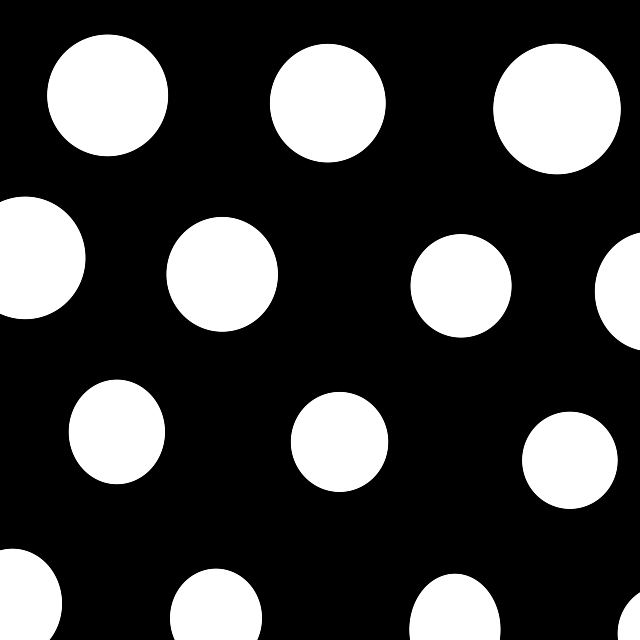
Give the GLSL for this pattern, as a Shadertoy shader.

```glsl
const vec3 BACKGROUND = vec3(0.0);
const vec3 DOT_COLOR = vec3(1.0);
const vec2 SPACING = vec2(0.34, 0.268);        // column and row pitch
const vec2 ORIGIN = vec2(0.02, 0.052);         // centre of dot (0, 0)
const float ROW_SLOPE = -0.035;                // rows sink to the right
const vec2 JITTER = vec2(0.024, 0.013);        // largest shift of a centre
const vec2 WIDTH_RANGE = vec2(0.073, 0.097);   // half width, bottom to top
const vec2 ASPECT_RANGE = vec2(1.14, 0.98);    // height / width, bottom to top
const float SIZE_VARIATION = 0.10;
const float ASPECT_VARIATION = 0.12;
const uint SEED = 37u;

// Integer hash: two values in -1..1 per cell and channel
vec2 hashSigned(ivec2 cell, uint channel) {
    uvec2 v = uvec2(cell + 512) + SEED * (channel + 1u);
    v = v * 1664525u + 1013904223u;
    v.x += v.y * 1664525u;
    v.y += v.x * 1664525u;
    v ^= v >> 16u;
    v.x += v.y * 1664525u;
    v.y += v.x * 1664525u;
    v ^= v >> 16u;
    return vec2(v & 0xffffu) / 32767.5 - 1.0;
}

// Approximate signed distance to an axis-aligned ellipse
float ellipseDistance(vec2 p, vec2 radii) {
    float k = length(p / radii);
    float gradient = length(p / (radii * radii));
    return k * (k - 1.0) / max(gradient, 1e-4);
}

// Alternate rows are staggered by half a column
float rowStart(int row) {
    return ORIGIN.x + 0.5 * SPACING.x * float(row & 1);
}

float dotDistance(vec2 p, ivec2 cell) {
    vec2 center = vec2(rowStart(cell.y), ORIGIN.y) + vec2(cell) * SPACING;
    center.y += ROW_SLOPE * center.x;
    center += JITTER * hashSigned(cell, 0u);

    // Dots grow and become rounder toward the top
    float height = clamp(center.y, 0.0, 1.0);
    vec2 variation = hashSigned(cell, 1u);
    float halfWidth = mix(WIDTH_RANGE.x, WIDTH_RANGE.y, height)
                    * (1.0 + SIZE_VARIATION * variation.x);
    float aspect = mix(ASPECT_RANGE.x, ASPECT_RANGE.y, height)
                 + ASPECT_VARIATION * (1.0 - height) * variation.y;
    return ellipseDistance(p - center, halfWidth * vec2(1.0, aspect));
}

void mainImage(out vec4 fragColor, in vec2 fragCoord) {
    vec2 p = fragCoord / iResolution.y;
    int nearRow = int(round((p.y - ORIGIN.y - ROW_SLOPE * p.x) / SPACING.y));

    // Nearest dot among the neighbouring cells
    float distanceToDot = 1.0;
    for (int r = -1; r <= 1; r++) {
        int row = nearRow + r;
        int nearColumn = int(round((p.x - rowStart(row)) / SPACING.x));
        for (int c = -1; c <= 1; c++) {
            ivec2 cell = ivec2(nearColumn + c, row);
            distanceToDot = min(distanceToDot, dotDistance(p, cell));
        }
    }

    // One-pixel smooth edge
    float halfPixel = 0.5 / iResolution.y;
    float coverage = 1.0 - smoothstep(-halfPixel, halfPixel, distanceToDot);
    fragColor = vec4(mix(BACKGROUND, DOT_COLOR, coverage), 1.0);
}
```
